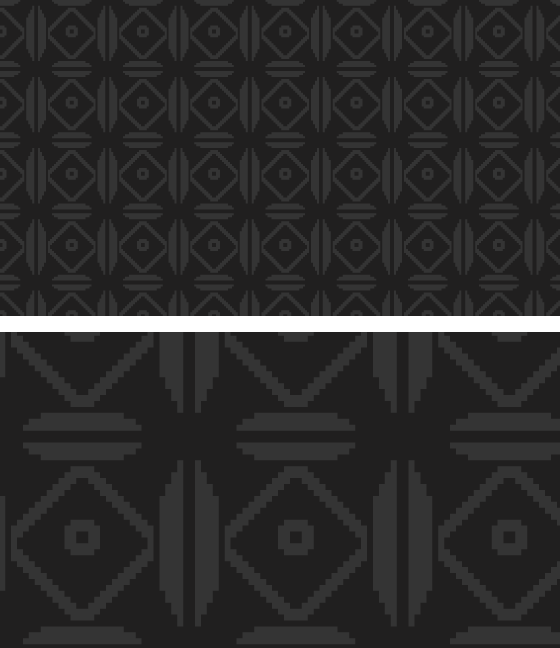
Top: the whole. Bottom: its middle third, enlarged.
Reproduce this pattern procedurally as a WebGL 1 fragment shader.

```glsl
precision highp float;
// Dark woven tile of stepped diamonds, small rings and trapezoid bars on a coarse cell grid.

uniform vec2 u_resolution;

const vec3 GROUND_COLOR = vec3(0.125, 0.122, 0.122);
const vec3 THREAD_COLOR = vec3(0.203, 0.203, 0.203);

const float TILE_SIZE = 0.2253;                   // in canvas heights
const vec2 TILE_CENTER = vec2(0.0016, 0.2184);    // centre of one tile
const float CELLS = 36.0;                         // cells along a tile side

const vec2 DIAMOND_EXTENT = vec2(12.0, 13.0);     // flattened tips
const vec2 DIAMOND_BAND = vec2(11.5, 14.5);       // inner, outer diagonal distance
const vec2 RING_CENTER = vec2(0.0, 1.0);
const vec2 RING_RADII = vec2(1.0, 3.0);
const float RING_CORNER = 4.5;

const float BAR_EDGE = 17.0;                      // long edge, from the tile centre
const float SIDE_DEPTH = 4.0;
const float SIDE_HALF = 14.0;
const float SIDE_STEP = 2.0;
const float CAP_DEPTH = 3.0;
const float CAP_HALF = 10.0;
const float CAP_STEP = 1.4;

const int SAMPLES = 4;                            // per pixel side

float diamond(vec2 a) {
  float d = a.x + a.y;
  float band = step(DIAMOND_BAND.x, d) * step(d, DIAMOND_BAND.y);
  return band * step(a.x, DIAMOND_EXTENT.x) * step(a.y, DIAMOND_EXTENT.y);
}

float ring(vec2 cell) {
  vec2 a = abs(cell - RING_CENTER);
  float d = max(a.x, a.y);
  return step(RING_RADII.x, d) * step(d, RING_RADII.y) * step(a.x + a.y, RING_CORNER);
}

// Stepped trapezoid that shortens with every row away from its long edge.
float steppedBar(float along, float across, float halfLength, float shrink, float depth) {
  float row = floor(BAR_EDGE - across);
  float inside = step(0.0, row) * step(row, depth - 1.0);
  return inside * step(along, halfLength - shrink * row);
}

float motif(vec2 p) {
  vec2 tile = fract((p - TILE_CENTER) / TILE_SIZE + 0.5) - 0.5;
  vec2 cell = floor(tile * CELLS) + 0.5;
  vec2 a = abs(cell);
  float sides = steppedBar(a.y, a.x, SIDE_HALF, SIDE_STEP, SIDE_DEPTH);
  float caps = steppedBar(a.x, a.y, CAP_HALF, CAP_STEP, CAP_DEPTH);
  return max(max(diamond(a), ring(cell)), max(sides, caps));
}

void main() {
  // Average a grid of samples to smooth the cell edges.
  float coverage = 0.0;
  for (int j = 0; j < SAMPLES; j++) {
    for (int i = 0; i < SAMPLES; i++) {
      vec2 jitter = (vec2(float(i), float(j)) + 0.5) / float(SAMPLES) - 0.5;
      coverage += motif((gl_FragCoord.xy + jitter) / u_resolution.y);
    }
  }
  coverage /= float(SAMPLES * SAMPLES);
  gl_FragColor = vec4(mix(GROUND_COLOR, THREAD_COLOR, coverage), 1.0);
}
```
